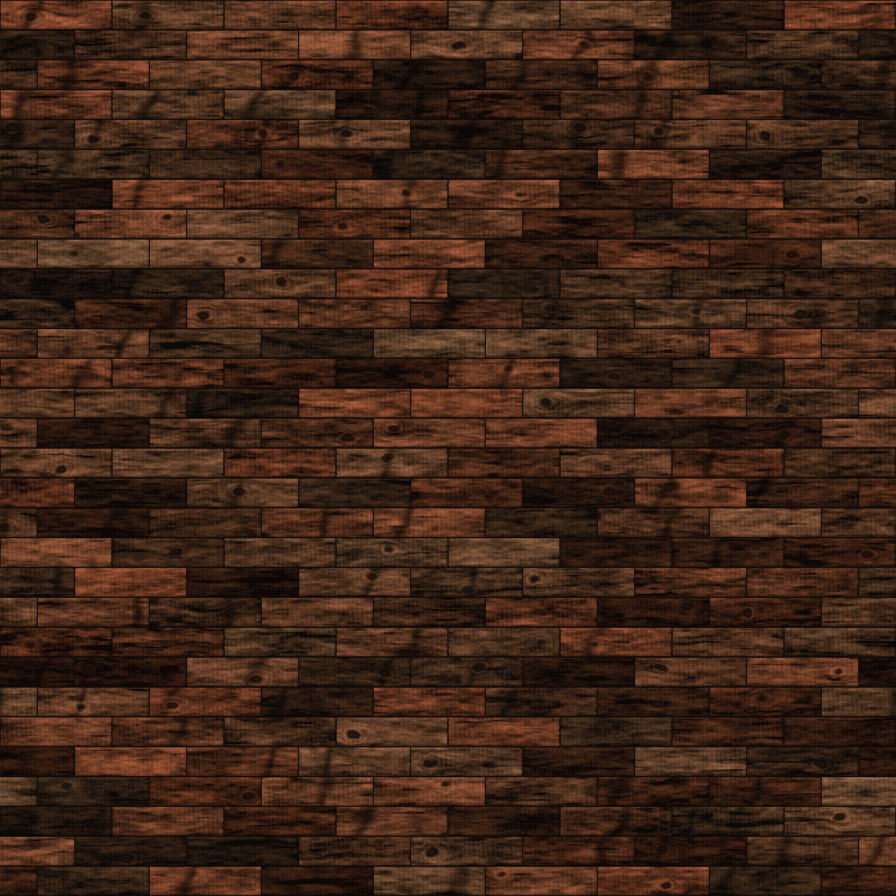
A Shadertoy shader for this texture:

```glsl
// Dark stained wood planks in a staggered bond, with grain, saw marks and knots.

const vec2  PLANKS      = vec2(8.0, 30.0);   // planks across and down
const float STAGGER     = 1.0 / 3.0;         // joint shift per row, in plank lengths
const float ASPECT      = 3.75;              // plank length over plank height
const float SEAM_HALF   = 0.0008;            // half width of a joint
const float SAW_MARKS   = 24.0;              // cross cuts along one plank
const float KNOT_CHANCE = 0.30;
const float BAND_CHANCE = 0.30;
const float DARK_CHANCE = 0.10;
const float PLANK_RANGE = 0.24;              // tone spread between planks

const vec3 SOOT   = vec3(0.05, 0.03, 0.025);
const vec3 UMBER  = vec3(0.25, 0.15, 0.09);
const vec3 COPPER = vec3(0.61, 0.38, 0.26);
const vec3 RED_TINT  = vec3(1.10, 0.93, 0.87);
const vec3 GREY_TINT = vec3(0.93, 1.04, 1.06);

float hash(vec2 p) {
    vec3 q = fract(p.xyx * 0.1031);
    q += dot(q, q.yzx + 33.33);
    return fract((q.x + q.y) * q.z);
}

float noise(vec2 p) {
    vec2 i = floor(p), f = fract(p);
    f = f * f * (3.0 - 2.0 * f);
    return mix(mix(hash(i), hash(i + vec2(1, 0)), f.x),
               mix(hash(i + vec2(0, 1)), hash(i + vec2(1, 1)), f.x), f.y);
}

// Random value of one plank; each channel is independent.
float plankRandom(vec2 id, float channel) {
    return hash(id * vec2(7.0, 3.0) + channel * vec2(17.0, 41.0) + 5.0);
}

// Long fibres in several widths, centred on zero.
float fibres(vec2 q) {
    float sum = 0.0, amp = 0.20;
    vec2 freq = vec2(0.7, 4.0);
    for (int i = 0; i < 3; i++) {
        sum += amp * (noise(q * freq + float(i) * 23.0) - 0.5);
        freq *= vec2(2.3, 1.9);
        amp *= 0.9;
    }
    return sum;
}

vec3 woodColor(float tone) {
    return tone < 0.25 ? mix(SOOT, UMBER, clamp((tone - 0.05) / 0.20, 0.0, 1.0))
                       : mix(UMBER, COPPER, min((tone - 0.25) / 0.36, 1.0));
}

void mainImage(out vec4 fragColor, in vec2 fragCoord) {
    vec2 uv = fragCoord / iResolution.xy;
    float pixel = 1.0 / iResolution.y;

    // Plank layout
    vec2 grid = uv * PLANKS;
    float row = floor(grid.y);
    grid.x -= (row + 1.0) * STAGGER;
    vec2 id = vec2(mod(floor(grid.x), PLANKS.x), row);
    vec2 f = fract(grid);
    vec2 q = f * vec2(ASPECT, 1.0);
    vec2 seed = 90.0 * vec2(plankRandom(id, 1.0), plankRandom(id, 2.0));

    // Knot: fibres part around its centre
    vec2 centre = vec2(mix(0.4, ASPECT - 0.4, plankRandom(id, 3.0)),
                       mix(0.25, 0.75, plankRandom(id, 4.0)));
    float hasKnot = step(plankRandom(id, 5.0), KNOT_CHANCE);
    float radius = mix(0.10, 0.24, plankRandom(id, 6.0));
    vec2 offset = q - centre;
    float wobble = 0.12 * (noise(q * 5.0 + seed) - 0.5);
    float dist = length(offset * vec2(0.65, 1.0)) + wobble;
    float halo = hasKnot * exp(-dist * dist / (radius * radius * 4.0));
    vec2 grainPos = q;
    grainPos.y += 0.10 * (noise(vec2(q.x * 0.9, q.y) + seed) - 0.5);
    grainPos.y -= 0.6 * halo * offset.y;

    // Plank tone and fibres
    float base = 0.275 + PLANK_RANGE * (plankRandom(id, 7.0) - 0.5);
    base = mix(base, 0.13, step(plankRandom(id, 8.0), DARK_CHANCE));
    float contrast = mix(0.6, 1.1, smoothstep(0.10, 0.30, base));
    float tone = base + contrast * fibres(grainPos + seed);

    // Saw marks, fine pores and long dark cracks
    float saw = sin(6.2832 * (f.x * SAW_MARKS + 0.3 * q.y));
    tone += 0.035 * contrast * saw * noise(q * vec2(1.2, 7.0) + seed + 31.0);
    tone += 0.09 * contrast * (noise(q * vec2(9.0, 15.0) + seed) - 0.5);
    float crack = noise(grainPos * vec2(0.9, 9.0) + seed + 57.0);
    tone -= 0.13 * contrast * smoothstep(0.74, 0.90, crack);

    // Curved shadow bands across the grain
    float bend = q.x - centre.x - 0.35 * (q.y - 0.5) + 0.5 * (noise(q * 1.7 + seed) - 0.5);
    float band = exp(-bend * bend / 0.05) * step(plankRandom(id, 9.0), BAND_CHANCE);
    tone *= 1.0 - 0.50 * band;
    tone += 0.08 * contrast * band * smoothstep(0.0, 0.4, bend);

    // Knot rings, bright collar and dark core
    tone += halo * (0.05 + 0.05 * sin(dist * 45.0)) * contrast;
    float core = hasKnot * (1.0 - smoothstep(radius * 0.35, radius * 0.95, dist));
    tone = mix(tone, 0.09 + 0.03 * sin(dist * 60.0), core * 0.9);

    // Worn upper edge and shaded lower edge
    float wear = noise(vec2(q.x * 3.0, 0.0) + seed);
    tone += 0.10 * contrast * wear * smoothstep(0.82, 0.94, f.y);
    tone *= 1.0 - 0.35 * (1.0 - smoothstep(0.0, 0.14, f.y));

    vec3 color = woodColor(tone) * mix(GREY_TINT, RED_TINT, plankRandom(id, 10.0));

    // Joints between planks
    vec2 edge = min(f, 1.0 - f) / PLANKS;
    vec2 seam = 1.0 - smoothstep(SEAM_HALF - 0.5 * pixel, SEAM_HALF + 0.5 * pixel, edge);
    color = mix(color, SOOT, 0.85 * max(seam.x, seam.y));

    fragColor = vec4(color, 1.0);
}
```
